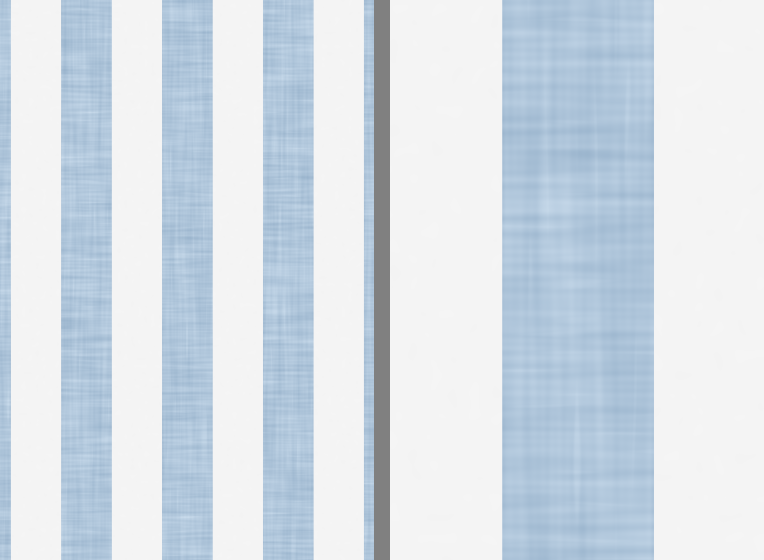
Left, the full canvas; right, a detail of the centre.
Reproduce this pattern procedurally as a WebGL 1 fragment shader.

```glsl
precision highp float;
// Vertical linen stripes: woven pale blue bands on an off-white ground.

uniform vec2 u_resolution;

#define PERIOD 0.2698        // stripe repeat, in canvas widths
#define STRIPE_WIDTH 0.1352  // blue band width
#define STRIPE_CENTER 0.501  // middle of the central band
#define GROUND vec3(0.957, 0.957, 0.957)
#define BLUE vec3(0.688, 0.776, 0.858)
#define WEFT_STRENGTH 0.062  // horizontal threads
#define WARP_STRENGTH 0.046  // vertical threads
#define CLOUD_STRENGTH 0.022 // uneven dye
#define GROUND_GRAIN 0.005

vec2 gradientAt(vec2 cell) {
  vec3 q = fract(cell.xyx * vec3(0.1031, 0.1030, 0.0973));
  q += dot(q, q.yzx + 33.33);
  float angle = 6.2832 * fract((q.x + q.y) * q.z);
  return vec2(cos(angle), sin(angle));
}

// Gradient noise, roughly -0.7 to 0.7
float noise(vec2 p) {
  vec2 i = floor(p);
  vec2 f = p - i;
  vec2 w = f * f * f * (f * (f * 6.0 - 15.0) + 10.0);
  float a = dot(gradientAt(i), f);
  float b = dot(gradientAt(i + vec2(1.0, 0.0)), f - vec2(1.0, 0.0));
  float c = dot(gradientAt(i + vec2(0.0, 1.0)), f - vec2(0.0, 1.0));
  float d = dot(gradientAt(i + vec2(1.0, 1.0)), f - vec2(1.0, 1.0));
  return mix(mix(a, b, w.x), mix(c, d, w.x), w.y);
}

// Threads running along x: fine, medium and broad slubs
float threads(vec2 p) {
  float sum = 0.0;
  float weight = 0.75;
  vec2 scale = vec2(9.0, 145.0);
  for (int k = 0; k < 3; k++) {
    sum += weight * noise(p * scale + 17.3 * float(k) + 40.0);
    scale *= vec2(0.72, 0.48);
    weight *= 0.85;
  }
  return sum;
}

void main() {
  vec2 p = gl_FragCoord.xy / u_resolution.x;
  float pixel = 1.0 / u_resolution.x;

  // Signed distance to the nearest band edge, negative inside
  float x = mod(p.x - STRIPE_CENTER + 0.5 * PERIOD, PERIOD) - 0.5 * PERIOD;
  float edge = abs(x) - 0.5 * STRIPE_WIDTH;
  float band = 1.0 - smoothstep(-0.6 * pixel, 0.6 * pixel, edge);

  // Woven shading of the blue cloth
  float weft = threads(p);
  float warp = threads(p.yx * vec2(0.7, 0.95) + 5.7);
  float cloud = noise(p * vec2(7.0, 12.0) + 60.0);
  float shade = WEFT_STRENGTH * weft + WARP_STRENGTH * warp + CLOUD_STRENGTH * cloud;

  // Occasional pale slubs catch the light
  float slub = smoothstep(0.28, 0.6, noise(p * vec2(11.0, 125.0) + 91.0))
             + smoothstep(0.32, 0.6, noise(p * vec2(115.0, 6.0) + 73.0));
  shade += 0.025 * slub;

  // Thin darker selvage along each band
  shade -= 0.018 * (1.0 - smoothstep(0.0, 0.004, abs(edge)));
  vec3 cloth = BLUE + shade * vec3(1.15, 0.95, 0.75);

  vec3 ground = GROUND + GROUND_GRAIN * noise(p * 55.0 + 20.0);
  gl_FragColor = vec4(mix(ground, cloth, band), 1.0);
}
```
